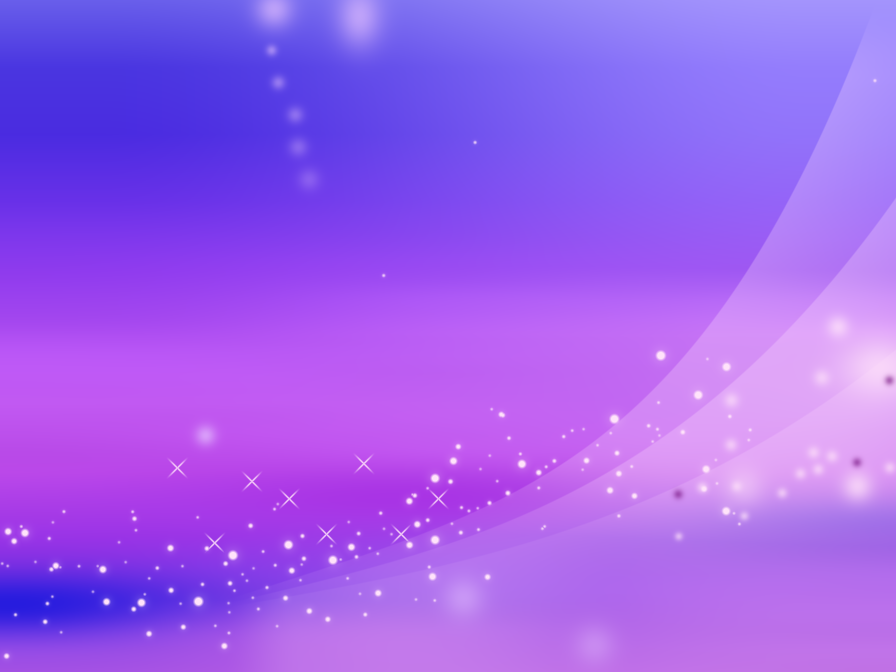
Write a Shadertoy shader that draws this background.

```glsl
const vec3 LEFT_SKY[11] = vec3[11](
    vec3(.41, .37, .92), vec3(.29, .21, .88), vec3(.29, .17, .88), vec3(.41, .19, .91),
    vec3(.57, .24, .94), vec3(.69, .31, .95), vec3(.76, .35, .95), vec3(.74, .29, .92),
    vec3(.60, .20, .90), vec3(.44, .20, .88), vec3(.66, .33, .90));
const vec3 RIGHT_SKY[11] = vec3[11](
    vec3(.64, .58, .99), vec3(.58, .49, .99), vec3(.57, .45, .98), vec3(.58, .39, .97),
    vec3(.62, .34, .95), vec3(.77, .44, .96), vec3(.76, .41, .95), vec3(.77, .39, .93),
    vec3(.62, .36, .91), vec3(.72, .43, .92), vec3(.77, .46, .91));
const vec3 DEEP_BLUE = vec3(.13, .10, .87);
const vec3 DUSK = vec3(.50, .30, .88);
const vec3 MAGENTA = vec3(.65, .17, .89);
const vec3 ROSE = vec3(.74, .38, .90);
const vec3 VEIL = vec3(1., .88, 1.);
const vec3 SPARK = vec3(1., .89, .98);
const vec3 HAZE = vec3(.90, .76, 1.);
const vec3 PLUM = vec3(.48, .10, .52);
const float VEIL_START = .33;
const float STREAK_WARP = .03;
const float STREAK_LIGHT = .05;
const int DOTS = 165;
const int BOKEH = 16;
const int CROSSES = 8;

vec2 hash2(float n) {
    vec3 q = fract(n * vec3(.1031, .1030, .0973));
    q += dot(q, q.yzx + 33.33);
    return fract((q.xx + q.yz) * q.zy);
}

float noise(vec2 p) {
    vec2 cell = floor(p), f = p - cell;
    f = f * f * (3. - 2. * f);
    float n = cell.x + 57. * cell.y + 300.;
    return mix(mix(hash2(n).x, hash2(n + 1.).x, f.x),
               mix(hash2(n + 57.).x, hash2(n + 58.).x, f.x), f.y);
}

// Soft elliptical spot
float glow(vec2 d, vec2 radius) {
    d /= radius;
    return exp(-dot(d, d));
}

// Small soft-rimmed disc with a faint halo
float spark(vec2 d, float radius, float px) {
    float r = length(d);
    float rim = px + .25 * radius;
    return smoothstep(radius + rim, radius - rim, r) + .18 * exp(-r * r / (radius * radius * 4.));
}

// Diagonal four-pointed star
float crossStar(vec2 d, float size, float px) {
    d = abs(vec2(d.x + d.y, d.x - d.y)) * .7071;
    vec2 arm = smoothstep(vec2(.0008 + px), vec2(0.), d.yx) * smoothstep(vec2(size), vec2(.2 * size), d);
    return max(arm.x, arm.y);
}

vec3 background(vec2 p) {
    float streak = noise(p * vec2(1.5, 15.)) * .75 + noise(p * vec2(3., 34.)) * .25 - .5;
    float lower = smoothstep(.75, .45, p.y);
    float row = clamp(1. - p.y + streak * STREAK_WARP * lower, 0., 1.) * 10.;
    int k = min(int(row), 9);
    float f = row - float(k);
    vec3 left = mix(LEFT_SKY[k], LEFT_SKY[k + 1], f);
    vec3 right = mix(RIGHT_SKY[k], RIGHT_SKY[k + 1], f);
    vec3 col = mix(left, right, smoothstep(.15, 1.2, p.x)) + streak * STREAK_LIGHT * lower;
    col = mix(col, DEEP_BLUE, .95 * glow(p - vec2(.02, .10), vec2(.27, .045)));
    col = mix(col, MAGENTA, .75 * glow(p - vec2(.62, .26), vec2(.35, .05)));
    col = mix(col, ROSE, .6 * glow(p - vec2(.52, .04), vec2(.28, .06)));
    return mix(col, DUSK, .8 * glow(p - vec2(1.30, .225), vec2(.27, .035)));
}

// Translucent sheet below the curve y = base + slope * u + bend * u^power
vec3 addVeil(vec3 col, vec2 p, vec4 curve, float strength, float px) {
    float u = max(p.x - VEIL_START, 0.);
    float depth = curve.x + curve.y * u + curve.z * pow(u, curve.w) - p.y;
    float steep = curve.y + curve.z * curve.w * pow(u, curve.w - 1.);
    float width = px * sqrt(1. + steep * steep);
    float fade = smoothstep(0., .12, u) * mix(.3, 1., smoothstep(.1, .75, u));
    float floorFade = mix(1., smoothstep(.1, .32, p.y), smoothstep(.5, .95, p.x));
    float topFade = smoothstep(1., .88, p.y);
    float cover = smoothstep(-width, width, depth) * exp(-1.5 * max(depth, 0.));
    return mix(col, VEIL, strength * fade * floorFade * topFade * cover);
}

void mainImage(out vec4 fragColor, in vec2 fragCoord) {
    vec2 p = fragCoord / iResolution.xy * vec2(4. / 3., 1.);
    float px = 1. / iResolution.y;
    vec3 col = background(p);

    // Sweeping veils
    col = addVeil(col, p, vec4(.105, .32, .646, 4.), .28, px);
    col = addVeil(col, p, vec4(.100, .235, .366, 3.2), .28, px);
    col = addVeil(col, p, vec4(.095, .17, .212, 3.), .20, px);

    // Large hazy lights
    float haze = .65 * glow(p - vec2(.535, .975), vec2(.032, .045));
    haze += .65 * glow(p - vec2(.408, .986), vec2(.028));
    haze += .45 * glow(p - vec2(.69, .11), vec2(.03));
    haze += .35 * glow(p - vec2(.885, .04), vec2(.03));
    haze += .65 * glow(p - vec2(.306, .352), vec2(.015));
    col = mix(col, HAZE, min(haze, 1.));
    float flare = .25 * glow(p - vec2(1.28, .40), vec2(.2, .12));
    flare += .6 * glow(p - vec2(1.31, .455), vec2(.06, .045));
    flare += .65 * glow(p - vec2(1.276, .276), vec2(.022));
    flare += .4 * glow(p - vec2(1.106, .276), vec2(.03));
    flare += .6 * glow(p - vec2(1.247, .514), vec2(.016));
    col = mix(col, SPARK, min(flare, 1.));

    // Faint trail falling from the top
    for (int i = 0; i < 5; i++) {
        float n = float(i);
        vec2 at = vec2(.41 + .014 * n + .02 * (hash2(n + 7.).x - .5), .925 - .048 * n);
        col = mix(col, HAZE, (.5 - .06 * n) * glow(p - at, vec2(.008 + .002 * n)));
    }

    // Blurred lights on the right, a few of them dark
    for (int i = 0; i < BOKEH; i++) {
        vec2 h = hash2(float(i) + 411.);
        bool dark = i % 5 == 4;
        vec2 at = vec2(1. + .33 * h.x, .2 + .24 * h.y);
        float radius = dark ? .007 : mix(.006, .012, h.y);
        col = mix(col, dark ? PLUM : SPARK, .6 * glow(p - at, vec2(radius)));
    }

    // Band of scattered sparks rising to the right
    float light = 0.;
    for (int i = 0; i < DOTS; i++) {
        vec2 a = hash2(float(i) + 31.), b = hash2(float(i) + 733.);
        float x = 1.12 * a.x;
        float y = .155 + .19 * smoothstep(.42, 1., x) + .14 * (a.y + b.x - 1.);
        float size = mix(.0016, .0064, pow(b.y, 4.));
        light = max(light, mix(.55, .95, b.y) * spark(p - vec2(x, y), size, px));
    }
    light = max(light, .7 * spark(p - vec2(.571, .590), .002, px));
    light = max(light, .7 * spark(p - vec2(.707, .788), .002, px));
    light = max(light, .7 * spark(p - vec2(1.302, .880), .002, px));

    // Crossed stars
    for (int i = 0; i < CROSSES; i++) {
        float n = float(i);
        vec2 at = vec2(.264 + .0555 * n, .25 + .06 * cos(2.42 * (n - 5.)));
        light = max(light, .85 * crossStar(p - at, .024, px));
    }
    fragColor = vec4(mix(col, SPARK, min(light, 1.)), 1.);
}
```
